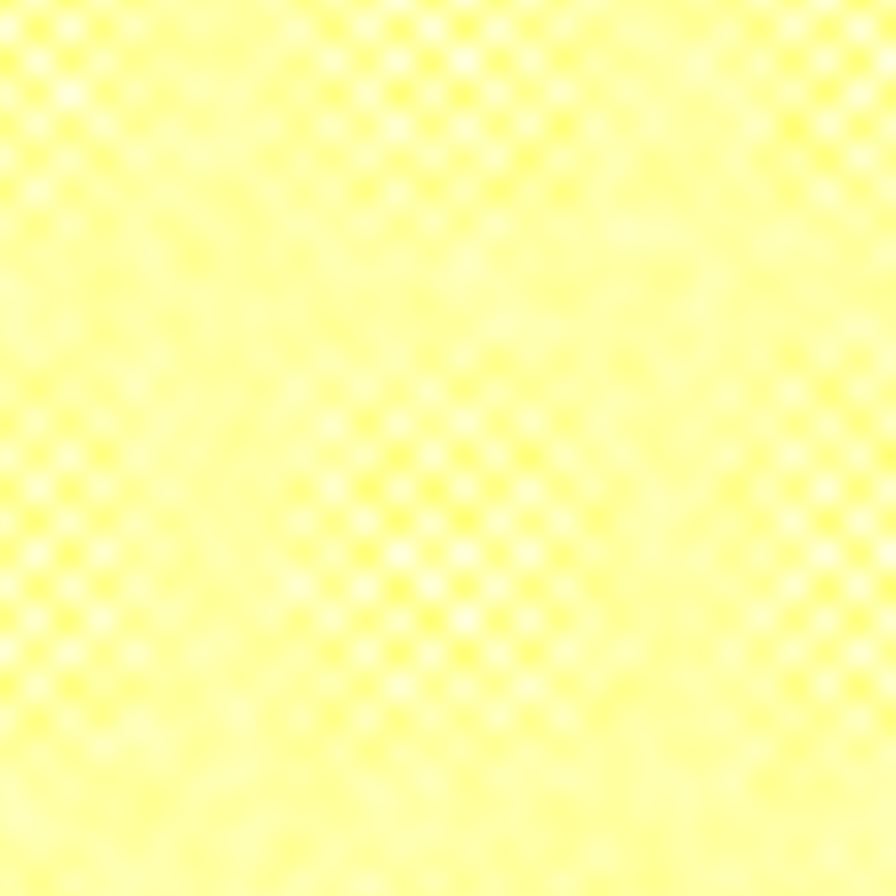
Write a WebGL 2 fragment shader that draws this background.

```glsl
#version 300 es
precision highp float;

uniform vec2 u_resolution;
out vec4 fragColor;

const float PI = 3.14159265;

// Spot lattice, in canvas units
const float SPOT_PITCH = 0.0367;
const vec2 LATTICE_ORIGIN = vec2(0.005, 0.0146);

// Slow swell that fades the spots and flips their sign
const vec2 SWELL_CENTRE = vec2(0.497, 0.38);
const vec2 SWELL_SPACING = vec2(0.5, 0.59);
const float SPOT_CONTRAST = 0.17;

// Irregular mottling, scales relative to the lattice
const float GRAIN_SCALE = 0.72;
const float GRAIN_CONTRAST = 0.12;
const float CLOUD_SCALE = 0.41;
const float CLOUD_CONTRAST = 0.06;

// Yellow tints differ only in their blue part
const vec3 PALE_YELLOW = vec3(1.0, 1.0, 0.646);
const float DEEPEST_BLUE = 0.32;
const float PALEST_BLUE = 0.88;

// Random unit vector for a lattice corner
vec2 cornerGradient(vec2 corner) {
    vec3 h = fract(corner.xyx * vec3(0.1031, 0.1030, 0.0973));
    h += dot(h, h.yzx + 33.33);
    float angle = 2.0 * PI * fract((h.x + h.y) * h.z);
    return vec2(cos(angle), sin(angle));
}

float gradientNoise(vec2 p) {
    vec2 cell = floor(p);
    vec2 f = p - cell;
    vec2 blend = f * f * f * (f * (f * 6.0 - 15.0) + 10.0);
    vec2 right = vec2(1.0, 0.0);
    vec2 up = vec2(0.0, 1.0);
    float a = dot(cornerGradient(cell), f);
    float b = dot(cornerGradient(cell + right), f - right);
    float c = dot(cornerGradient(cell + up), f - up);
    float d = dot(cornerGradient(cell + 1.0), f - 1.0);
    return mix(mix(a, b, blend.x), mix(c, d, blend.x), blend.y);
}

void main() {
    vec2 uv = gl_FragCoord.xy / u_resolution.y;
    vec2 lattice = (uv - LATTICE_ORIGIN) / SPOT_PITCH;

    // Soft checkerboard of light and dark spots
    vec2 wave = cos(PI * lattice);
    vec2 swell = cos(PI * (uv - SWELL_CENTRE) / SWELL_SPACING);
    float spots = wave.x * wave.y * swell.x * swell.y;

    // Mottling that breaks up the regular spots
    float grain = gradientNoise(lattice * GRAIN_SCALE + 17.3);
    float clouds = gradientNoise(lattice * CLOUD_SCALE + 71.6);

    vec3 color = PALE_YELLOW;
    color.b += SPOT_CONTRAST * spots + GRAIN_CONTRAST * grain + CLOUD_CONTRAST * clouds;
    color.b = clamp(color.b, DEEPEST_BLUE, PALEST_BLUE);
    fragColor = vec4(color, 1.0);
}
```
